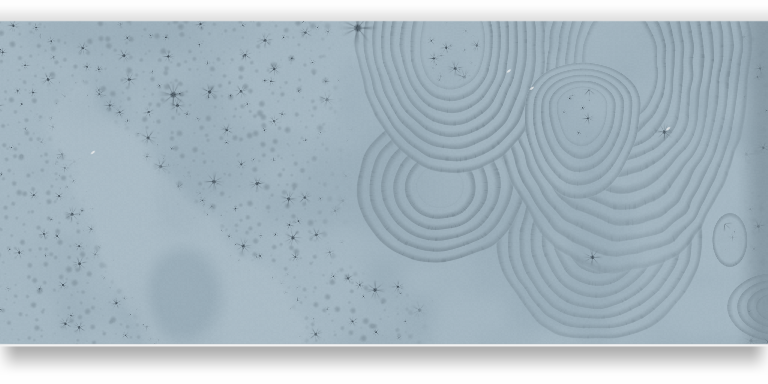
A WebGL 2 fragment shader for this texture:

```glsl
#version 300 es
precision highp float;
// Blue-grey mineral plate with terraced ripples, star specks and a smooth channel.
uniform vec2 u_resolution;
out vec4 outColor;

const vec3 PLATE = vec3(0.645, 0.718, 0.762);
const vec3 SLATE = vec3(0.565, 0.645, 0.695);
const vec3 INK = vec3(0.20, 0.25, 0.29);
const vec3 PALE = vec3(0.69, 0.755, 0.795);
const float PLATE_TOP = 0.945;
const float PLATE_BOTTOM = 0.104;
const float RIPPLE_WOBBLE = 0.055;
const float RIPPLE_DEPTH = 0.95;
const float STAR_CELL = 0.058;
const float MOTTLE_CELL = 0.027;

// Terraces, back to front: centre, half width, height above centre.
const int LOBES = 7;
const vec4 LOBE[LOBES] = vec4[](
  vec4(1.562, 0.375, 0.268, 0.30), vec4(1.146, 0.518, 0.221, 0.20),
  vec4(1.615, 0.844, 0.339, 0.50), vec4(1.177, 0.883, 0.247, 0.40),
  vec4(1.516, 0.727, 0.150, 0.11), vec4(1.901, 0.375, 0.047, 0.073),
  vec4(2.020, 0.200, 0.130, 0.09));
// Depth below centre, ring count, plateau radius.
const vec3 LOBE_RINGS[LOBES] = vec3[](
  vec3(0.265, 9.0, 0.20), vec3(0.20, 7.0, 0.25), vec3(0.56, 14.0, 0.20),
  vec3(0.34, 11.0, 0.30), vec3(0.25, 7.0, 0.36), vec3(0.073, 3.0, 0.65),
  vec3(0.09, 5.0, 0.30));
// Large stars: position, reach.
const int BIG_STARS = 7;
const vec3 BIG_STAR[BIG_STARS] = vec3[](
  vec3(0.932, 0.927, 0.055), vec3(0.451, 0.753, 0.045), vec3(0.557, 0.527, 0.03),
  vec3(0.977, 0.245, 0.03), vec3(1.543, 0.330, 0.028), vec3(1.730, 0.656, 0.028),
  vec3(1.036, 0.253, 0.02));
const int FLAKES = 4;
const vec2 FLAKE[FLAKES] = vec2[](
  vec2(1.325, 0.815), vec2(1.385, 0.770), vec2(1.740, 0.665), vec2(0.242, 0.603));

float hash(vec2 p) {
  return fract(sin(dot(p, vec2(127.1, 311.7))) * 43758.5453);
}

float noise(vec2 p) {
  vec2 i = floor(p), f = fract(p);
  f = f * f * (3.0 - 2.0 * f);
  return mix(mix(hash(i), hash(i + vec2(1, 0)), f.x),
             mix(hash(i + vec2(0, 1)), hash(i + vec2(1, 1)), f.x), f.y);
}

// Dark core with thin uneven rays.
float star(vec2 v, float reach, float seed) {
  float r = length(v) / reach;
  float a = atan(v.y, v.x + 1e-6);
  float rays = pow(abs(cos(a * 3.5 + seed * 6.28)), 14.0) * 0.6
             + pow(abs(cos(a * 2.0 + seed * 17.0)), 24.0) * 0.5;
  float core = 1.0 - smoothstep(0.06, 0.24, r);
  return core * 0.85 + rays * (1.0 - smoothstep(0.1, 1.0, r)) * 0.55;
}

// Scattered stars (x) or soft mottles (y) in jittered cells.
vec2 scatter(vec2 p, float cell) {
  vec2 sum = vec2(0.0), id = floor(p / cell);
  for (int j = -1; j <= 1; j++)
  for (int i = -1; i <= 1; i++) {
    vec2 c = id + vec2(i, j);
    float seed = hash(c + 3.7);
    vec2 v = p - (c + vec2(hash(c), hash(c + 19.3))) * cell;
    float size = mix(0.15, 0.48, seed * seed) * cell;
    sum.x += star(v, size, seed) * step(0.28, hash(c + 41.0));
    sum.y += (1.0 - smoothstep(0.1, 1.0, length(v) / size)) * seed;
  }
  return min(sum, 1.0);
}

// Ripple shade, plateau mask and coverage of the stacked terraces.
vec3 terraces(vec2 p) {
  vec3 result = vec3(0.0);
  float wobble = (noise(p * 9.0) - 0.5) + 0.3 * (noise(p * 25.0) - 0.5);
  for (int i = 0; i < LOBES; i++) {
    vec2 v = p - LOBE[i].xy;
    vec3 rings = LOBE_RINGS[i];
    v /= vec2(LOBE[i].z, v.y > 0.0 ? LOBE[i].w : rings.x);
    float d = length(v) + wobble * RIPPLE_WOBBLE;
    float f = fract(d * rings.y);
    float edge = smoothstep(0.35, 0.90, f) * (1.0 - smoothstep(0.90, 1.0, f));
    float hair = noise(vec2(atan(v.y, v.x + 1e-6) * 45.0, floor(d * rings.y) * 7.0));
    float fringe = smoothstep(0.72, 0.95, hair) * smoothstep(0.45, 0.9, f) * 0.35;
    float shade = (edge + fringe) * smoothstep(rings.z, rings.z + 0.1, d) + 0.12;
    float plateau = 1.0 - smoothstep(rings.z - 0.06, rings.z + 0.04, d);
    float inside = 1.0 - smoothstep(0.98, 1.01, d);
    result = mix(result, vec3(shade, i > 2 ? plateau : 0.0, 1.0), inside);
  }
  return result;
}

vec3 plate(vec2 p) {
  float cloud = noise(p * 4.0) * 0.6 + noise(p * 11.0) * 0.4;
  vec3 col = mix(PLATE, SLATE, 0.45 * smoothstep(0.35, 0.85, cloud));
  // Smooth channel, widening downwards.
  vec2 head = vec2(0.195, 0.70), axis = vec2(0.405, -0.60);
  float along = clamp(dot(p - head, axis) / dot(axis, axis), 0.0, 1.0);
  float channel = length(p - head - axis * along) - mix(0.08, 0.21, along);
  channel += (noise(p * 14.0) - 0.5) * 0.04;
  float inChannel = 1.0 - smoothstep(-0.03, 0.02, channel);
  col = mix(col, PALE, inChannel * 0.45);
  float pool = length((p - vec2(0.48, 0.23)) / vec2(0.12, 0.15)) + 0.5 * (cloud - 0.5);
  col = mix(col, SLATE, 0.6 * (1.0 - smoothstep(0.6, 1.05, pool)));
  // Ripples and shaded right border.
  vec3 t = terraces(p);
  col = mix(col, SLATE * 0.86, t.x * RIPPLE_DEPTH * mix(0.35, 0.75, noise(p * 6.0 + 5.0)));
  float border = smoothstep(1.91, 1.99, p.x);
  col = mix(col, SLATE * 0.88, border * 0.75);
  // Specks on the open field, the border and the plateaus.
  float limit = 0.86 + 0.22 * (1.0 - smoothstep(0.2, 0.35, p.y));
  float field = (1.0 - smoothstep(limit - 0.08, limit + 0.08, p.x)) * (1.0 - inChannel);
  field = max(field * (1.0 - t.z), border * 0.5);
  float rim = exp(-pow(channel / 0.025, 2.0)) * (1.0 - smoothstep(0.8, 1.0, p.x));
  col = mix(col, SLATE * 0.85, scatter(p, MOTTLE_CELL).y * field * 0.6);
  float specks = scatter(p, STAR_CELL).x * max(field, t.y)
               + scatter(p + 7.0, STAR_CELL * 0.6).x * max(rim, t.y * 0.5) * 0.7;
  for (int i = 0; i < BIG_STARS; i++)
    specks += star(p - BIG_STAR[i].xy, BIG_STAR[i].z, float(i) * 0.37);
  col = mix(col, INK, min(specks, 1.0) * 0.8);
  for (int i = 0; i < FLAKES; i++) {
    vec2 v = (p - FLAKE[i]) * mat2(0.8, 0.6, -0.6, 0.8);
    col = mix(col, vec3(0.92), 0.8 * (1.0 - smoothstep(0.3, 1.0, length(v / vec2(0.009, 0.004)))));
  }
  return col + (hash(floor(p * 256.0)) - 0.5) * 0.012;
}

void main() {
  vec2 p = gl_FragCoord.xy / u_resolution.y;
  float px = 1.0 / u_resolution.y;
  // White surround with soft shadows above and below.
  float below = 1.0 - smoothstep(0.0, 0.085, PLATE_BOTTOM - p.y);
  float above = 1.0 - smoothstep(0.0, 0.045, p.y - PLATE_TOP);
  float ends = smoothstep(-0.02, 0.05, min(p.x, 2.0 - p.x));
  float shadow = p.y < 0.5 ? below * 0.32 * ends : above * 0.11;
  vec3 col = vec3(0.995 - shadow);
  float lip = 1.0 - smoothstep(0.002, 0.002 + px, abs(p.y - PLATE_BOTTOM + 0.003));
  col = mix(col, vec3(0.95), lip);
  float mask = smoothstep(-px, px, min(p.y - PLATE_BOTTOM, PLATE_TOP - p.y));
  outColor = vec4(mix(col, plate(p), mask), 1.0);
}
```
